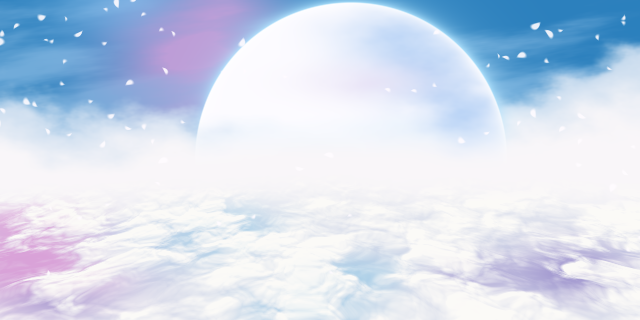
Give the GLSL for this background, as a WebGL 1 fragment shader.

```glsl
precision highp float;
// A pale moon rising from a sea of clouds, under a blue and violet sky with drifting petals.
// The sky is built from gradients and soft spots, the moon from a circle distance,
// the clouds from cellular puffs lit from above, and the petals from a jittered grid.
uniform vec2 u_resolution;

// Canvas units: x runs 0..2, y runs 0..1.
const vec2 MOON_CENTER = vec2(1.097, 0.505);
const float MOON_RADIUS = 0.487;
const float HORIZON = 0.47;
const float PETAL_CELL = 0.075;
const float PETAL_SIZE = 0.0145;
const vec2 LIGHT_STEP = vec2(-0.005, 0.012);
const float RELIEF = 3.2;

const vec3 SKY_DEEP = vec3(0.17, 0.50, 0.74);
const vec3 SKY_SOFT = vec3(0.44, 0.67, 0.85);
const vec3 ORCHID = vec3(0.77, 0.61, 0.84);
const vec3 HAZE = vec3(0.82, 0.88, 0.945);
const vec3 WHITE = vec3(0.975, 0.965, 0.975);
const vec3 MOON_BLUE = vec3(0.71, 0.82, 0.96);
const vec3 GLOW = vec3(0.70, 0.90, 1.0);
const vec3 CLOUD_LIT = vec3(0.985, 0.98, 0.97);
const vec3 CLOUD_SHADE = vec3(0.79, 0.82, 0.90);
const vec3 GAP_PINK = vec3(0.85, 0.61, 0.84);
const vec3 GAP_VIOLET = vec3(0.63, 0.59, 0.81);
const vec3 GAP_BLUE = vec3(0.62, 0.79, 0.90);

float hash(vec2 p) {
  return fract(sin(dot(p, vec2(127.1, 311.7))) * 43758.5);
}

float noise(vec2 p) {
  vec2 i = floor(p), f = fract(p);
  f = f * f * (3.0 - 2.0 * f);
  return mix(mix(hash(i), hash(i + vec2(1, 0)), f.x),
             mix(hash(i + vec2(0, 1)), hash(i + vec2(1, 1)), f.x), f.y);
}

float fbm(vec2 p) {
  float sum = 0.0, amp = 0.5;
  for (int i = 0; i < 5; i++) {
    sum += amp * noise(p);
    p = mat2(1.6, 1.2, -1.2, 1.6) * p + 7.3;
    amp *= 0.5;
  }
  return sum;
}

// One layer of round domes, one per jittered cell.
float domes(vec2 p) {
  vec2 base = floor(p);
  float nearest = 1.0;
  for (int y = -1; y <= 1; y++) {
    for (int x = -1; x <= 1; x++) {
      vec2 cell = base + vec2(x, y);
      vec2 d = cell + vec2(hash(cell), hash(cell + 17.3)) - p;
      nearest = min(nearest, dot(d, d));
    }
  }
  return 1.0 - nearest;
}

// Cumulus height: broad swells carrying ever smaller domes.
float cumulus(vec2 p) {
  p += 0.35 * vec2(noise(p * 2.3), noise(p * 2.3 + 9.0));
  float sum = 0.55 * fbm(p * 0.8 + 2.0), amp = 0.22;
  for (int i = 0; i < 4; i++) {
    sum += amp * domes(p);
    p = mat2(1.6, 1.3, -1.3, 1.6) * p + 3.7;
    amp *= 0.52;
  }
  return sum;
}

float spot(vec2 p, vec2 center, vec2 radius) {
  vec2 d = (p - center) / radius;
  return exp(-dot(d, d));
}

vec3 skyColor(vec2 p) {
  float streaks = fbm(vec2(p.x * 2.5 + p.y, p.y * 14.0 - p.x * 2.0));
  vec3 col = mix(SKY_DEEP, SKY_SOFT, smoothstep(1.0, 0.65, p.y + 0.7 * (streaks - 0.5)));
  col = mix(col, SKY_SOFT + 0.08, 0.7 * spot(p, vec2(0.42, 1.0), vec2(0.25, 0.16)));
  float orchid = spot(p, vec2(0.60, 0.80), vec2(0.24, 0.20)) + 0.6 * spot(p, vec2(0.74, 0.98), vec2(0.16, 0.14));
  col = mix(col, ORCHID, min(orchid * (0.4 + 0.9 * streaks), 0.95));
  // Cloud bank whose top dips in the middle and climbs to the right.
  float top = 0.66 + 0.06 * smoothstep(0.35, 0.0, p.x) + 0.16 * smoothstep(1.5, 2.0, p.x);
  float wisps = fbm(p * vec2(6.0, 10.0));
  float depth = top - p.y + 0.22 * (wisps - 0.5);
  col = mix(col, HAZE, 0.9 * smoothstep(-0.05, 0.06, depth));
  return mix(col, WHITE, smoothstep(0.0, 0.26, depth + 0.18 * spot(p, vec2(1.0, 0.5), vec2(0.65, 0.2))));
}

vec3 addMoon(vec3 col, vec2 p, float pixel) {
  float d = length(p - MOON_CENTER) - MOON_RADIUS;
  float rise = smoothstep(0.50, 0.76, p.y);
  float outside = max(d, 0.0);
  col = mix(col, GLOW, rise * (0.65 * exp(-outside / 0.018) + 0.25 * exp(-outside / 0.08)));
  float veil = fbm(p * vec2(4.0, 8.0) + 4.0);
  float tint = spot(p, vec2(1.42, 0.71), vec2(0.20, 0.17)) + 0.55 * spot(p, vec2(1.24, 0.90), vec2(0.20, 0.12));
  vec3 disc = mix(vec3(0.99, 0.985, 1.0), MOON_BLUE, clamp(tint * (1.8 * veil - 0.1), 0.0, 1.0));
  disc = mix(disc, vec3(0.91, 0.88, 0.96), veil * spot(p, vec2(1.16, 0.74), vec2(0.22, 0.06)));
  disc = mix(disc, vec3(1.0), 0.8 * exp(min(d, 0.0) / 0.014));
  float fade = smoothstep(0.47, 0.64, p.y + 0.1 * (veil - 0.5));
  return mix(col, disc, fade * smoothstep(pixel, -pixel, d));
}

vec3 addCloudSea(vec3 col, vec2 p) {
  vec2 scale = vec2(1.0, 1.5) * (4.5 + 4.5 * smoothstep(0.0, HORIZON, p.y));
  vec2 q = vec2(p.x - 1.0, p.y) * scale;
  float height = cumulus(q);
  float relief = height - cumulus(q + LIGHT_STEP * scale);
  float shade = clamp(0.30 - RELIEF * relief + 2.4 * (0.58 - height), 0.0, 1.0);
  vec3 cloud = mix(CLOUD_LIT, CLOUD_SHADE, shade * mix(0.85, 0.5, smoothstep(0.15, 0.4, p.y)));
  // Coloured openings between the puffs.
  float pink = spot(p, vec2(0.08, 0.17), vec2(0.27, 0.13)) + 0.5 * spot(p, vec2(0.05, 0.32), vec2(0.20, 0.06));
  float violet = spot(p, vec2(1.79, 0.15), vec2(0.19, 0.09)) + 0.6 * spot(p, vec2(1.47, 0.14), vec2(0.14, 0.06))
               + 0.7 * spot(p, vec2(0.18, 0.06), vec2(0.14, 0.05));
  float blue = spot(p, vec2(0.96, 0.04), vec2(0.18, 0.09)) + 0.8 * spot(p, vec2(0.71, 0.27), vec2(0.15, 0.09))
             + 0.7 * spot(p, vec2(1.13, 0.14), vec2(0.14, 0.06)) + 0.6 * spot(p, vec2(0.44, 0.23), vec2(0.16, 0.08));
  float open = clamp(0.12 + 0.8 * smoothstep(0.64, 0.50, height) - RELIEF * relief, 0.0, 1.0);
  cloud = mix(cloud, GAP_BLUE, min(blue * open, 0.9));
  cloud = mix(cloud, GAP_PINK, min(pink * open, 0.9));
  cloud = mix(cloud, GAP_VIOLET, min(violet * open, 0.9));
  float edge = p.y - 0.15 * (height - 0.6) + 0.04 * abs(p.x - 1.0);
  return mix(col, cloud, smoothstep(HORIZON, HORIZON - 0.12, edge));
}

// Coverage of tilted petals, dense at both sides of the sky and sparse elsewhere.
float petals(vec2 p, float pixel) {
  float cover = 0.0;
  for (int k = 0; k < 9; k++) {
    float row = floor(float(k) / 3.0);
    vec2 cell = floor(p / PETAL_CELL) + vec2(float(k) - 3.0 * row, row) - 1.0;
    vec2 center = (cell + vec2(hash(cell + 1.3), hash(cell + 5.7))) * PETAL_CELL;
    float sides = smoothstep(0.35, 0.65, abs(center.x - 1.06));
    float density = mix(0.10, 0.55, sides * smoothstep(0.40, 0.75, center.y)) * smoothstep(0.05, 0.35, center.y);
    float angle = 6.283 * hash(cell + 8.1);
    vec2 d = mat2(cos(angle), sin(angle), -sin(angle), cos(angle)) * (p - center);
    float size = PETAL_SIZE * mix(0.4, 1.1, pow(hash(cell + 2.9), 2.0));
    d.y += 0.2 * d.x * d.x / size;
    float width = mix(0.4, 0.75, hash(cell + 4.4)) * (1.0 + 0.35 * d.x / size);
    float dist = (length(vec2(d.x, d.y / max(width, 0.15))) - size) * 0.6;
    cover = max(cover, step(hash(cell + 3.1), density) * smoothstep(pixel, -pixel, dist));
  }
  return cover;
}

void main() {
  vec2 p = gl_FragCoord.xy / u_resolution * vec2(2.0, 1.0);
  float pixel = 1.0 / u_resolution.y;
  vec3 col = addMoon(skyColor(p), p, pixel);
  col = addCloudSea(col, p);
  col = mix(col, vec3(1.0, 0.985, 1.0), 0.9 * petals(p, pixel));
  gl_FragColor = vec4(col, 1.0);
}
```
